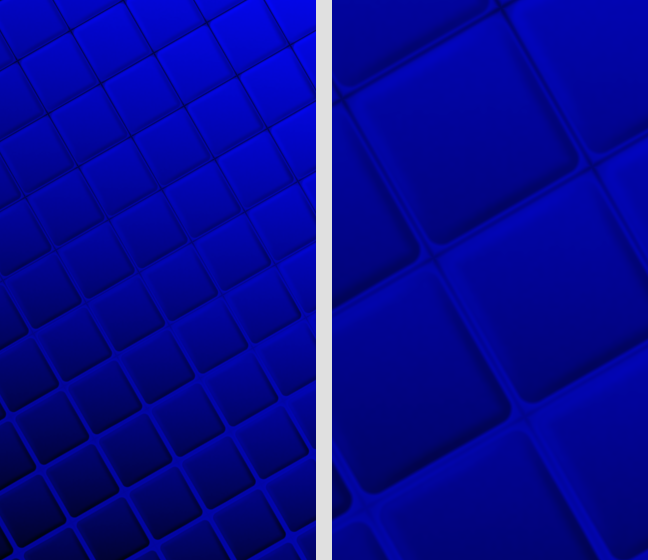
Left, the full canvas; right, a detail of the centre.
Reproduce this pattern procedurally as a WebGL 1 fragment shader.

```glsl
precision highp float;

uniform vec2 u_resolution;

// Lengths are in canvas heights, or in tile sides where noted.
const float TILE_SIZE = 0.1090;
const float TILT = 0.5215;
const vec2 GRID_CORNER = vec2(0.2344, 0.7565);
const float CORNER_RADIUS = 0.085;     // tile sides
const float SEAM_LOW = 0.041;          // half gap at the bottom, tile sides
const float SEAM_HIGH = 0.018;         // half gap at the top, tile sides
const float FACE_DARKEST = 0.23;
const float FACE_RISE = 0.50;
const float FACE_ACROSS = 0.17;
const float TILE_VARIATION = 0.025;
const float GRAIN = 0.012;

float hash(vec2 p) {
  return fract(sin(dot(p, vec2(127.1, 311.7))) * 43758.5453);
}

float valueNoise(vec2 p) {
  vec2 i = floor(p);
  vec2 f = fract(p);
  f = f * f * (3.0 - 2.0 * f);
  float low = mix(hash(i), hash(i + vec2(1.0, 0.0)), f.x);
  float high = mix(hash(i + vec2(0.0, 1.0)), hash(i + 1.0), f.x);
  return mix(low, high, f.y);
}

float roundedBox(vec2 p, float halfSide, float radius) {
  vec2 q = abs(p) - halfSide + radius;
  return length(max(q, 0.0)) + min(max(q.x, q.y), 0.0) - radius;
}

float band(float x, float width) {
  return exp(-x * x / (width * width));
}

// Grid coordinates: x runs right along a row, y runs down a column.
vec2 toGrid(vec2 p) {
  vec2 right = vec2(cos(TILT), sin(TILT));
  vec2 down = vec2(right.y, -right.x);
  p -= GRID_CORNER;
  return vec2(dot(p, right), dot(p, down)) / TILE_SIZE;
}

void main() {
  vec2 p = gl_FragCoord.xy / u_resolution.y;
  vec2 uv = gl_FragCoord.xy / u_resolution;
  float pixel = 1.0 / (u_resolution.y * TILE_SIZE);

  vec2 grid = toGrid(p);
  vec2 cell = floor(grid);
  vec2 local = grid - cell - 0.5;
  float wobble = 0.006 * (valueNoise(grid * 2.5) - 0.5);
  float gap = mix(SEAM_LOW, SEAM_HIGH, uv.y) + wobble;
  float edge = roundedBox(local, 0.5 - gap, CORNER_RADIUS);

  // Broad light from the upper right, fading down each face
  float light = FACE_DARKEST + FACE_RISE * uv.y + FACE_ACROSS * uv.x;
  float face = light + (hash(cell) - 0.5) * TILE_VARIATION;
  face += mix(0.20, 0.09, uv.y) * dot(local, vec2(0.25, -1.0));

  // Soft bevel: lit on the left and top, shaded on the right and bottom
  float side = clamp((local.x + local.y) * 1.6, -1.0, 1.0);
  float bevel = band(edge + 0.025, 0.045);
  face += bevel * mix(0.07, -0.12, smoothstep(-0.6, 0.6, side));
  float rightShade = smoothstep(0.34, 0.49, local.x) * smoothstep(0.55, 1.0, uv.x);
  face -= 0.14 * rightShade * smoothstep(-0.4, 0.5, local.y);

  // Glowing seam low down, turning into a thin dark crack higher up
  float seam = mix(0.60, 0.70, uv.y) + 0.08 * uv.x;
  vec2 toLine = 0.5 - abs(local);
  float crack = band(min(toLine.x, toLine.y), 0.015);
  seam -= crack * mix(0.02, 0.30, smoothstep(0.25, 0.85, uv.y));
  float knot = band(length(toLine), 0.07);
  seam -= 0.14 * knot * uv.y;

  float soften = max(pixel, 0.014);
  float blue = mix(face, seam, smoothstep(-soften, soften, edge));
  blue += (valueNoise(p * 320.0) - 0.5) * GRAIN;
  blue = clamp(blue, 0.03, 1.0);

  gl_FragColor = vec4(0.012 * blue, 0.012 + 0.015 * blue * blue, blue, 1.0);
}
```
